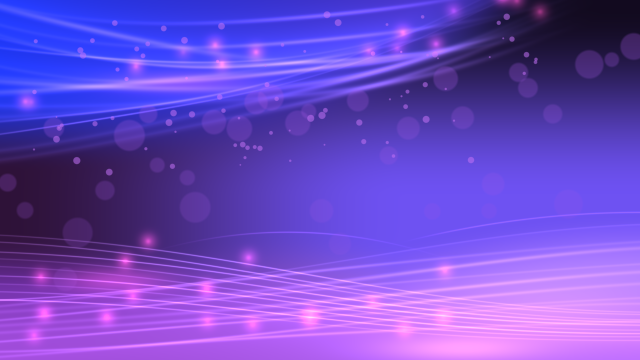
A Shadertoy shader for this background:

```glsl
// Violet and blue light ribbons with drifting bokeh discs and pink sparks.
#define UPPER_STRANDS 16
#define LOWER_STRANDS 9
#define DISC_COUNT 34
#define DOT_COUNT 85
#define SPARK_COUNT 34
#define LINE_WIDTH 0.0022
#define DISC_OPACITY 0.24
#define DOT_OPACITY 0.55
#define SPARK_STRENGTH 0.45

const vec3 MAROON = vec3(0.18, 0.07, 0.22);
const vec3 NIGHT = vec3(0.07, 0.04, 0.12);
const vec3 VIOLET = vec3(0.43, 0.32, 0.95);
const vec3 BLUE = vec3(0.08, 0.19, 0.93);
const vec3 ORCHID = vec3(0.72, 0.36, 0.94);
const vec3 LILAC = vec3(0.80, 0.58, 1.00);
const vec3 PINK = vec3(1.00, 0.28, 0.65);

vec3 hash3(float n) {
    vec3 q = fract(vec3(n) * vec3(0.1031, 0.1030, 0.0973));
    q += dot(q, q.yzx + 33.33);
    return fract((q.xxy + q.yzz) * q.zyx);
}

// Lower limit of the blue sheet.
float blueEdge(float u) { return 0.56 + 0.8 * u * u * u; }

// Arched upper limits of the violet waves.
float middleArch(float u) { return 0.355 - 1.2 * (u - 0.45) * (u - 0.45); }
float rightArch(float u) { return 0.41 - 0.6 * (1.0 - u) * (1.0 - u); }
float waveTop(float u) { return max(0.345 - 0.06 * u, max(middleArch(u), rightArch(u))); }

float disc(vec2 d, float radius, float blur) {
    return 1.0 - smoothstep(radius - blur, radius + blur, length(d));
}

float glow(vec2 d, vec2 size) {
    d /= size;
    return exp(-dot(d, d));
}

// Thin bright line in x, one-sided translucent veil in y.
vec2 strand(float d, float width, float falloff) {
    float line = exp(-d * d / (width * width));
    float veil = smoothstep(-0.004, 0.004, d) * exp(-max(d, 0.0) * falloff);
    return vec2(line, veil);
}

vec3 backdrop(float u, float v) {
    vec3 rightSide = mix(VIOLET, NIGHT, smoothstep(0.45, 0.98, v));
    vec3 col = mix(MAROON, rightSide, smoothstep(0.0, 0.64, u));

    vec3 sheet = mix(BLUE, vec3(0.27, 0.18, 0.74), min(u * 1.6, 1.0));
    float cover = smoothstep(-0.04, 0.20, v - blueEdge(u));
    col = mix(col, sheet, 0.9 * cover);

    vec3 wave = mix(vec3(0.38, 0.16, 0.58), vec3(0.66, 0.48, 1.0), smoothstep(0.0, 0.95, u));
    wave = mix(wave, ORCHID, 0.6 * (1.0 - smoothstep(0.0, 0.26, v)));
    return mix(col, wave, smoothstep(0.0, 0.17, waveTop(u) - v));
}

vec3 upperRibbons(float u, float v) {
    vec3 sum = vec3(0.0);
    float fade = 1.0 - smoothstep(0.50, 0.95, u);
    for (int i = 0; i < UPPER_STRANDS; i++) {
        float t = float(i) / float(UPPER_STRANDS - 1);
        vec3 h = hash3(float(i) + 11.0);
        // Low strands climb; high strands sag, so all gather at the upper right.
        float y = 0.56 + 0.44 * t + (0.08 + 0.28 * h.x - 0.75 * t) * u
                + (0.38 + 0.2 * t) * u * u + 0.014 * sin(u * 7.0 + 6.28 * h.z);
        vec2 s = strand(v - y, LINE_WIDTH * (1.0 + 3.0 * h.y), 15.0);
        float shine = 0.2 + 0.8 * glow(vec2(u - 0.1 - 0.6 * h.z, 0.0), vec2(0.18, 1.0));
        sum += fade * (s.x * shine * vec3(0.24, 0.17, 0.34) + s.y * 0.045 * vec3(0.4, 0.5, 1.3));
    }
    return sum;
}

vec3 lowerRibbons(float u, float v) {
    float sweep = smoothstep(-0.2, 1.1, u);
    vec3 sum = vec3(0.0);
    for (int i = 0; i < LOWER_STRANDS; i++) {
        float t = float(i) / float(LOWER_STRANDS - 1);
        vec3 h = hash3(float(i) + 47.0);
        float falling = mix(0.36 - 0.19 * t, 0.13 - 0.08 * t, sweep) + 0.008 * sin(u * 6.0 + h.x);
        float rising = mix(0.00 + 0.15 * t, 0.12 + 0.25 * t, sweep) + 0.010 * sin(u * 5.0 + 4.0 * h.y);
        vec2 a = strand(falling - v, LINE_WIDTH, 16.0);
        vec2 b = strand(rising - v, LINE_WIDTH * (1.0 + 2.0 * h.z), 16.0);
        float shine = 0.3 + 0.7 * glow(vec2(u - h.z, 0.0), vec2(0.28, 1.0));
        sum += (a.x * 0.36 + b.x * 0.24) * shine * LILAC + (a.y + b.y) * 0.025 * ORCHID;
    }
    // Faint rims of the two arches.
    float middleRim = strand(middleArch(u) - v, LINE_WIDTH, 20.0).x * glow(vec2(u - 0.46, 0.0), vec2(0.13, 1.0));
    float rightRim = strand(rightArch(u) - v, LINE_WIDTH, 20.0).x * smoothstep(0.62, 0.75, u);
    return sum + (middleRim + rightRim) * 0.2 * ORCHID;
}

void mainImage(out vec4 fragColor, in vec2 fragCoord) {
    vec2 p = fragCoord / iResolution.y;
    float aspect = iResolution.x / iResolution.y;
    float u = p.x / aspect;
    vec3 col = backdrop(u, p.y) + upperRibbons(u, p.y) + lowerRibbons(u, p.y);

    // Large soft discs, spread evenly across between the two sheets.
    for (int i = 0; i < DISC_COUNT; i++) {
        vec3 h = hash3(float(i) + 101.0);
        float x = (float(i) + h.x) / float(DISC_COUNT);
        vec2 c = vec2(x * aspect, 0.43 + 0.22 * x + 0.46 * (h.y - 0.5));
        float m = disc(p - c, mix(0.020, 0.043, h.z), 0.004);
        col = mix(col, vec3(0.64, 0.34, 0.90), m * DISC_OPACITY * (0.6 + 0.6 * h.y));
    }
    // Small dots gathered along the slanted ribbon edge.
    for (int i = 0; i < DOT_COUNT; i++) {
        vec3 h = hash3(float(i) + 211.0);
        float x = 0.05 + 0.8 * h.x;
        vec2 c = vec2(x * aspect, 0.72 + 0.06 * x + 0.42 * (h.y - 0.5));
        float m = disc(p - c, mix(0.002, 0.010, h.z), 0.002);
        col = mix(col, vec3(0.76, 0.44, 0.96), m * DOT_OPACITY);
    }
    // Pink sparks, alternating between upper and lower ribbons.
    for (int i = 0; i < SPARK_COUNT; i++) {
        vec3 h = hash3(float(i) + 331.0);
        float x = 0.85 * h.x;
        float y = i % 2 == 0 ? 0.75 + 0.27 * x + 0.13 * (h.y - 0.5) : 0.06 + 0.28 * h.y;
        vec2 d = p - vec2(x * aspect, y);
        float s = glow(d, vec2(0.022)) + 0.5 * glow(d, vec2(0.007));
        col += PINK * s * SPARK_STRENGTH * (0.4 + 0.6 * h.z);
    }
    // Broad focal glows.
    col += PINK * 0.28 * glow(p - vec2(0.32, 0.22), vec2(0.14, 0.035));
    col += PINK * 0.28 * glow(p - vec2(0.50, 0.77), vec2(0.20, 0.030));
    col += LILAC * 0.32 * glow(p - vec2(1.27, 0.03), vec2(0.22, 0.035));
    col += LILAC * 0.18 * glow(p - vec2(1.50, 0.14), vec2(0.40, 0.090));

    fragColor = vec4(clamp(col, 0.0, 1.0), 1.0);
}
```
